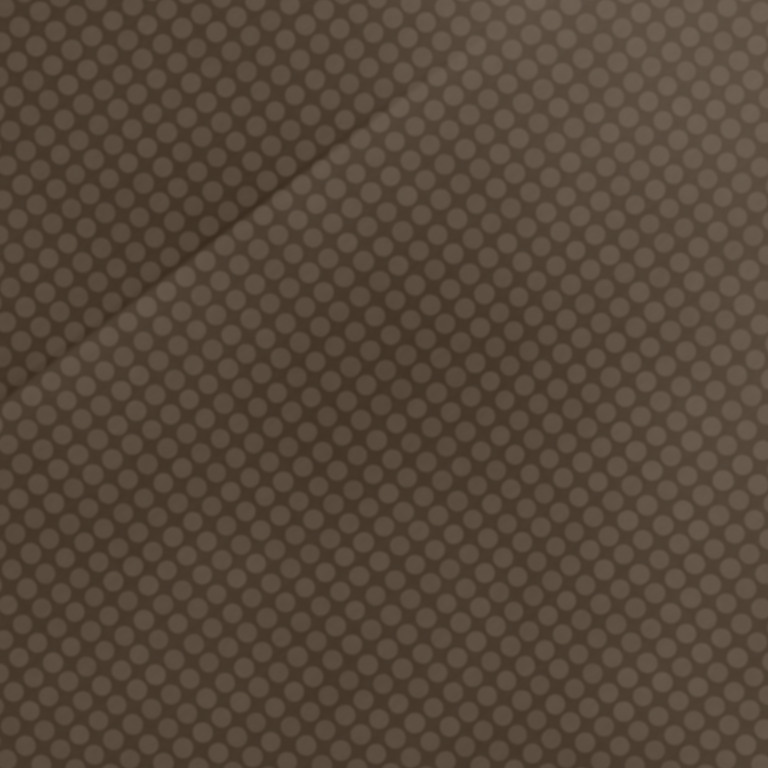
A Shadertoy shader for this texture:

```glsl
// Brown cloth printed with a tilted square grid of soft, slightly lighter dots.
// A rotated lattice places the dots; a diagonal crease, broad shading and
// layered value noise give the folds and the wear of the fabric.

const float PITCH = 0.0321;      // dot spacing, in canvas units
const float TILT = 0.667;        // lattice angle, in radians
const float DOT_RADIUS = 0.405;  // in lattice cells
const vec2 LATTICE_ORIGIN = vec2(0.5017, 0.5199);
const vec2 CREASE_START = vec2(0.0, 0.479);
const float CREASE_ANGLE = 0.647;

const vec3 CLOTH = vec3(0.276, 0.226, 0.176);
const vec3 DOT = vec3(0.362, 0.312, 0.261);

float hash(vec2 p) {
    return fract(sin(dot(p, vec2(127.1, 311.7))) * 43758.545);
}

float valueNoise(vec2 p) {
    vec2 i = floor(p), f = fract(p);
    f = f * f * (3.0 - 2.0 * f);
    float low = mix(hash(i), hash(i + vec2(1, 0)), f.x);
    float high = mix(hash(i + vec2(0, 1)), hash(i + vec2(1, 1)), f.x);
    return mix(low, high, f.y);
}

float fbm(vec2 p) {
    float sum = 0.0, weight = 0.5;
    for (int i = 0; i < 4; i++) {
        sum += weight * valueNoise(p);
        p = p * 2.03 + 17.3;
        weight *= 0.5;
    }
    return sum;
}

vec2 rotate(vec2 p, float angle) {
    float c = cos(angle), s = sin(angle);
    return vec2(c * p.x + s * p.y, c * p.y - s * p.x);
}

// Dot coverage, varied a little in place, size and strength per cell
float dotMask(vec2 cells, float pixel) {
    vec2 id = floor(cells + 0.5);
    vec2 jitter = vec2(hash(id), hash(id + 41.0)) - 0.5;
    float radius = DOT_RADIUS + 0.03 * (hash(id + 7.0) - 0.5);
    float dist = length(cells - id - 0.05 * jitter) - radius;
    float soft = 0.075 + 0.5 * pixel;
    float strength = 0.93 + 0.14 * (hash(id + 23.0) - 0.5);
    return strength * (1.0 - smoothstep(-soft, soft, dist));
}

// Dark line with a shadow above it and a lit ridge below it
float creaseShade(vec2 uv) {
    float d = rotate(uv - CREASE_START, CREASE_ANGLE).y;
    float fade = 1.0 - smoothstep(0.4, 0.72, uv.x);
    float side = smoothstep(-0.006, 0.006, d);
    float ridge = 0.038 * exp(-max(-d, 0.0) / 0.075);
    float shadow = -0.018 * exp(-max(d, 0.0) / 0.06);
    float line = -0.04 * exp(-pow(d / 0.005, 2.0));
    return mix(ridge, shadow * fade, side * fade) + line * fade;
}

// Broad light from the upper right, with a dim valley across the middle
float broadShade(vec2 uv) {
    float corner = 0.055 * smoothstep(0.95, 1.85, uv.x + uv.y);
    float edge = 0.028 * smoothstep(0.6, 1.0, uv.x);
    float valley = (uv.y - 0.36 - 0.3 * uv.x) / 0.15;
    return corner + edge - 0.012 * exp(-valley * valley);
}

void mainImage(out vec4 fragColor, in vec2 fragCoord) {
    vec2 uv = fragCoord / iResolution.xy;
    float pixel = 1.0 / (iResolution.y * PITCH);

    // Gently warped lattice
    vec2 warp = vec2(valueNoise(uv * 5.0), valueNoise(uv * 5.0 + 31.0)) - 0.5;
    vec2 cells = rotate(uv - LATTICE_ORIGIN, TILT) / PITCH + 0.18 * warp;
    float mask = dotMask(cells, pixel);

    // Print contrast drops in the bright corner
    mask *= 1.0 - 0.2 * smoothstep(1.2, 1.9, uv.x + uv.y);
    vec3 color = mix(CLOTH, DOT, mask);

    // Folds, stains and fibres
    float stains = 0.03 * (fbm(uv * 7.0) - 0.47);
    float fibres = 0.022 * (fbm(rotate(uv, TILT) * vec2(90.0, 150.0)) - 0.47);
    color += broadShade(uv) + creaseShade(uv) + stains + fibres;

    fragColor = vec4(clamp(color, 0.0, 1.0), 1.0);
}
```
